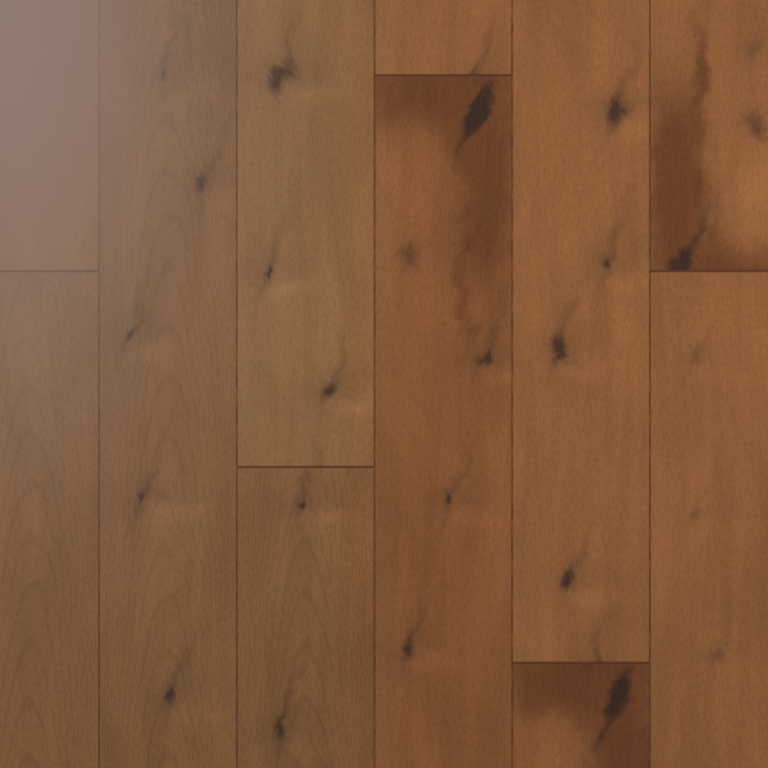
Write a Shadertoy shader that draws this texture.

```glsl
const float BOARD_WIDTH = 0.1793;
const float FIRST_SEAM = 0.129;
const vec3 AMBER = vec3(0.48, 0.32, 0.20);
const vec3 HONEY = vec3(0.55, 0.39, 0.25);
const vec3 STAIN = vec3(0.39, 0.235, 0.145);
const vec3 KNOT = vec3(0.22, 0.165, 0.145);
const vec3 SEAM = vec3(0.31, 0.21, 0.15);
const vec3 GLARE = vec3(0.57, 0.49, 0.47);

float hash(vec2 p) {
    return fract(sin(dot(p, vec2(127.1, 311.7))) * 43758.5);
}

// Layered, folded sines, roughly -1 to 1
float waves(vec2 p) {
    float sum = 0.0, amp = 0.5;
    for (int i = 0; i < 5; i++) {
        p += 0.7 * sin(p.yx * 1.3 + float(i) * 2.1);
        sum += amp * sin(p.x) * cos(p.y);
        p = mat2(1.5, 1.1, -1.1, 1.5) * p + 3.7;
        amp *= 0.6;
    }
    return sum;
}

// Distance to the nearest jittered cell point
float cells(vec2 p) {
    vec2 base = floor(p);
    float nearest = 2.0;
    for (int j = -1; j <= 1; j++)
        for (int i = -1; i <= 1; i++) {
            vec2 cell = base + vec2(i, j);
            vec2 point = cell + vec2(hash(cell), hash(cell + 41.3));
            nearest = min(nearest, length(p - point));
        }
    return nearest;
}

float blob(vec2 p, vec2 center, vec2 radius) {
    vec2 q = (p - center) / radius;
    return exp(-dot(q, q));
}

float line(float dist, float halfWidth, float pixel) {
    return 1.0 - smoothstep(halfWidth - pixel * 0.5, halfWidth + pixel, abs(dist));
}

// Scattered knots: x = dark core and streak, y = pale figure beside it
vec2 knots(vec2 local, float column, vec2 warp) {
    vec2 result = vec2(0.0);
    for (int k = 0; k < 5; k++) {
        vec2 id = vec2(column + 3.0, float(k) * 5.3);
        float size = mix(0.004, 0.012, hash(id + 2.7));
        vec2 center = vec2(BOARD_WIDTH * mix(0.2, 0.8, hash(id)),
                           (float(k) + mix(0.15, 0.85, hash(id + 8.1))) / 5.0);
        vec2 q = local + warp * 0.014 - center;
        q.x -= q.y * 0.3;
        float core = blob(q, vec2(0.0), size * vec2(0.9, 1.2));
        float streak = blob(q, vec2(0.0, 0.02), vec2(0.007, 0.055));
        float shade = blob(q, vec2(0.0), vec2(0.045, 0.03));
        result.x += 0.65 * core + 0.22 * streak + 0.13 * shade;
        result.y += blob(q, vec2(0.035, -0.022), vec2(0.04, 0.014));
    }
    return result;
}

// Stained board end: x = brown stain, y = black knots, z = pale patch
vec3 stainedEnd(vec2 s, vec2 warp) {
    s += warp * 0.014;
    float pale = blob(s, vec2(0.04, 0.137), vec2(0.04, 0.052));
    float stain = blob(s, vec2(0.145, 0.17), vec2(0.04, 0.12))
                + 0.85 * blob(s, vec2(0.085, 0.02), vec2(0.12, 0.075))
                + 0.5 * blob(s, vec2(0.115, 0.31), vec2(0.011, 0.07));
    vec2 tilted = vec2(s.x + 0.3 * (s.y - 0.043), s.y);
    float black = smoothstep(0.2, 0.75, blob(tilted, vec2(0.137, 0.043), vec2(0.019, 0.038)))
                + 0.5 * blob(tilted, vec2(0.13, 0.09), vec2(0.007, 0.03))
                + 0.6 * blob(s, vec2(0.04, 0.234), vec2(0.013, 0.018));
    return vec3(smoothstep(0.1, 0.85, stain - 0.6 * pale), black, pale);
}

void mainImage(out vec4 fragColor, in vec2 fragCoord) {
    vec2 p = fragCoord / iResolution.xy;
    float pixel = 1.0 / iResolution.y;

    // Board layout with stepped end joints
    float column = floor((p.x - FIRST_SEAM) / BOARD_WIDTH) + 1.0;
    vec2 local = vec2(p.x - FIRST_SEAM - (column - 1.0) * BOARD_WIDTH, p.y);
    float joint = 0.137 + 0.255 * mod(2.0 + 2.0 * column, 5.0);
    float above = step(joint, p.y);
    float last = step(4.5, column);
    vec2 board = vec2(column, above);
    vec2 offset = board * vec2(7.3, 3.9);
    vec2 warp = vec2(waves(p * 38.0 + offset), waves(p * 31.0 + offset + 9.0));

    // Board tone, clouds and lengthwise grain
    float tone = mix(0.2, 0.55, above) + 0.12 * hash(board) + 0.4 * last * (1.0 - above);
    vec3 color = mix(AMBER, HONEY, tone);
    color += mix(vec3(-0.006, 0.012, 0.01), vec3(0.014, -0.008, -0.014), smoothstep(0.4, 0.55, p.x));
    float cloud = waves(p * vec2(22.0, 11.0) + offset);
    float grain = waves(p * vec2(110.0, 9.0) + offset);
    color *= 1.0 + 0.06 * cloud + 0.045 * grain;

    // Faint arched growth rings
    float across = (local.x / BOARD_WIDTH - 0.5) + 0.05 * cloud;
    float rings = sin(90.0 * (p.y + 3.0 * across * across) + 2.0 * cloud);
    color *= 1.0 - 0.05 * smoothstep(0.6, 1.0, rings) * (1.0 - above) * step(column, 2.5);

    // Knots and stained ends
    vec2 knot = knots(local, column, warp) * step(0.5, column) * mix(1.0, 0.3, last);
    color *= 1.0 + 0.09 * min(knot.y, 1.0);
    color = mix(color, KNOT, clamp(knot.x, 0.0, 0.8));
    vec2 endPos = mix(vec2(local.x, joint - p.y),
                      vec2(BOARD_WIDTH - local.x, p.y - joint + 0.04), last);
    float stained = step(2.5, column) * mix(1.0 - above, above, last);
    vec3 end = stainedEnd(endPos, warp) * stained;
    color = mix(color, STAIN * (1.0 + 0.06 * grain), 0.85 * end.x);
    color *= 1.0 + 0.08 * end.z;
    color = mix(color, KNOT, clamp(end.y * (0.85 + 0.3 * grain), 0.0, 0.92));

    // Pores and fine speckle
    float pores = 1.0 - smoothstep(0.05, 0.3, cells(p * vec2(230.0, 50.0)));
    color *= 1.0 - 0.06 * pores + 0.06 * (cells(p * 180.0) - 0.45);

    // Worn seams between boards
    float sideDist = min(local.x, BOARD_WIDTH - local.x);
    float wear = 0.6 + 0.3 * waves(vec2(column * 5.0, p.y * 130.0));
    color = mix(color, SEAM, wear * line(sideDist, 0.0011, pixel));
    color = mix(color, SEAM, 0.8 * line(p.y - joint, 0.0013, pixel));

    // Window glare and darker lower edge
    color *= mix(0.94, 1.03, smoothstep(0.0, 0.6, p.y));
    color = mix(color, GLARE, 0.92 * blob(p, vec2(0.0, 1.0), vec2(0.27, 0.55)));
    fragColor = vec4(color, 1.0);
}
```
